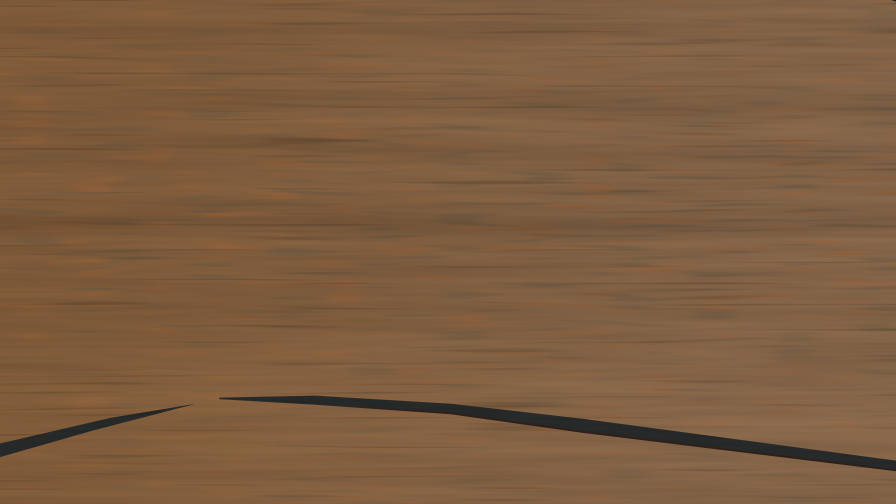
Write a Shadertoy shader that draws this texture.

```glsl
const vec3 WOOD_WARM = vec3(0.493, 0.352, 0.222);
const vec3 WOOD_GREY = vec3(0.512, 0.390, 0.282);
const vec3 FLECK_ORANGE = vec3(0.58, 0.37, 0.22);
const vec3 FLECK_GREY = vec3(0.41, 0.34, 0.25);
const vec3 STRIP_FACE = vec3(0.15, 0.16, 0.16);
const vec3 STRIP_UNDERSIDE = vec3(0.18, 0.12, 0.10);
const float GRAIN_CONTRAST = 0.15;
const float BAND_CONTRAST = 0.09;
const float GAP_START = 0.389;
const float GAP_END = 0.435;

// Strip outline: x, upper edge, lower edge
const int KNOTS = 9;
const vec3 OUTLINE[KNOTS] = vec3[KNOTS](
    vec3(0.0, 0.120, 0.093), vec3(0.185, 0.163, 0.146),
    vec3(0.220, 0.171, 0.155), vec3(0.389, 0.199, 0.199),
    vec3(0.435, 0.211, 0.208), vec3(0.625, 0.215, 0.197),
    vec3(0.895, 0.199, 0.178), vec3(1.157, 0.169, 0.141),
    vec3(1.778, 0.086, 0.065));

// Broad grain bands: height, half width, brightness
const int BANDS = 7;
const vec3 BAND[BANDS] = vec3[BANDS](
    vec3(0.94, 0.025, -0.5), vec3(0.79, 0.018, -0.45),
    vec3(0.70, 0.022, -0.5), vec3(0.56, 0.035, -0.8),
    vec3(0.49, 0.014, -0.35), vec3(0.39, 0.022, -0.35),
    vec3(0.18, 0.090, 0.45));

vec2 gradient(vec2 cell) {
    vec3 h = fract(cell.xyx * vec3(0.1031, 0.1030, 0.0973));
    h += dot(h, h.yzx + 33.33);
    float angle = 6.2832 * fract((h.x + h.y) * h.z);
    return vec2(cos(angle), sin(angle));
}

float gradientNoise(vec2 p) {
    vec2 i = floor(p), f = p - i;
    vec2 u = f * f * f * (f * (f * 6.0 - 15.0) + 10.0);
    vec2 e = vec2(1.0, 0.0);
    float a = dot(gradient(i), f);
    float b = dot(gradient(i + e), f - e);
    float c = dot(gradient(i + e.yx), f - e.yx);
    float d = dot(gradient(i + e.xx), f - e.xx);
    return mix(mix(a, b, u.x), mix(c, d, u.x), u.y);
}

// Long horizontal fibres, from wide streaks to hairlines
float woodGrain(vec2 p) {
    vec2 scale = vec2(0.8, 17.0);
    float sum = 0.0, weight = 0.40;
    for (int i = 0; i < 4; i++) {
        sum += weight * gradientNoise(p * scale + 19.7 * float(i));
        scale *= vec2(1.8, 2.0);
        weight *= 0.92;
    }
    return sum;
}

float broadBands(vec2 p) {
    float sum = 0.0;
    float y = p.y + 0.022 * gradientNoise(p * vec2(1.6, 5.0));
    for (int i = 0; i < BANDS; i++) {
        float d = (y - BAND[i].x) / BAND[i].y;
        sum += BAND[i].z * exp(-d * d);
    }
    return sum;
}

vec3 wood(vec2 p) {
    vec3 color = mix(WOOD_WARM, WOOD_GREY, smoothstep(0.0, 1.6, p.x));
    float grain = woodGrain(p);

    // Short coloured flecks, densest near the middle
    float density = 0.45 + 0.55 * exp(-pow((p.y - 0.55) / 0.25, 2.0));
    float orange = gradientNoise(p * vec2(8.0, 72.0) + 41.0);
    float grey = gradientNoise(p * vec2(6.0, 95.0) + 83.0);
    color = mix(color, FLECK_ORANGE, 0.55 * density * smoothstep(0.08, 0.5, orange));
    color = mix(color, FLECK_GREY, 0.60 * density * smoothstep(0.10, 0.5, grey));

    // Sparse dark pores
    float pore = gradientNoise(p * vec2(2.5, 120.0) + 7.0);
    color *= 1.0 - 0.14 * smoothstep(0.22, 0.6, pore);
    return color * (1.0 + GRAIN_CONTRAST * grain + BAND_CONTRAST * broadBands(p));
}

vec2 stripEdges(float x) {
    vec2 edges = OUTLINE[0].yz;
    for (int i = 1; i < KNOTS; i++) {
        vec3 a = OUTLINE[i - 1], b = OUTLINE[i];
        if (x >= a.x) edges = mix(a.yz, b.yz, (x - a.x) / (b.x - a.x));
    }
    return edges;
}

void mainImage(out vec4 fragColor, in vec2 fragCoord) {
    vec2 p = fragCoord / iResolution.y;
    float pixel = 1.0 / iResolution.y;
    vec3 color = wood(p);

    // Dark strip, pinched to nothing at the gap
    vec2 edges = stripEdges(p.x);
    float cover = clamp((edges.x - p.y) / pixel + 0.5, 0.0, 1.0)
                - clamp((edges.y - p.y) / pixel + 0.5, 0.0, 1.0);
    float outsideGap = max(GAP_START - p.x, p.x - GAP_END);
    cover *= smoothstep(-pixel, pixel, outsideGap);

    // Warm light along the lower rim of the right part
    float rim = 1.0 - smoothstep(0.002, 0.006, p.y - edges.y);
    rim *= smoothstep(0.6, 0.9, p.x);
    float sheen = 1.0 + 0.12 * gradientNoise(p * vec2(9.0, 140.0));
    color = mix(color, mix(STRIP_FACE * sheen, STRIP_UNDERSIDE, rim), cover);

    // Tiny shadow in the upper right corner
    vec2 corner = vec2(iResolution.x / iResolution.y, 1.0) - p;
    float shadow = 1.0 - smoothstep(-pixel, pixel, corner.x + 3.0 * corner.y - 0.010);
    color = mix(color, STRIP_FACE, shadow);

    fragColor = vec4(color, 1.0);
}
```
